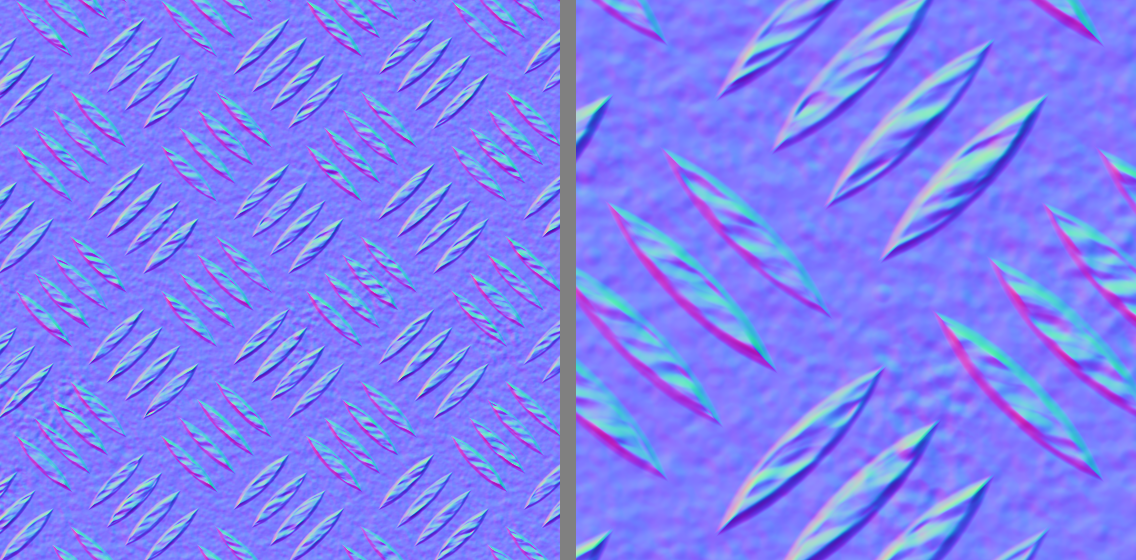
Left, the full canvas; right, a detail of the centre.
Reproduce this texture map procedurally as a WebGL 2 fragment shader.

```glsl
#version 300 es
precision highp float;

#define REPEATS 3.86
#define PHASE vec2(0.492, 0.854)
#define BARS_PER_GROUP 4.0
#define BAR_HALF_LENGTH 0.352
#define BAR_HALF_WIDTH 0.059
#define BAR_HEIGHT 0.022
#define STREAK_HEIGHT 0.0165
#define GRAIN_HEIGHT 0.0037
#define UPWARD_LEAN 0.25
#define RED_SLOPE 0.8
#define SAMPLE_STEP 0.006

uniform vec2 u_resolution;
out vec4 fragColor;

vec3 hash3(vec2 cell) {
    vec3 h = fract(cell.xyx * vec3(0.1031, 0.1030, 0.0973));
    h += dot(h, h.yxz + 33.33);
    return fract((h.xxy + h.yzz) * h.zyx);
}

// Cellular noise: one smooth bump or dent scattered in every cell
float bumps(vec2 p) {
    vec2 base = floor(p);
    float sum = 0.0;
    for (int j = -1; j <= 1; j++) {
        for (int i = -1; i <= 1; i++) {
            vec2 cell = base + vec2(i, j);
            vec3 rnd = hash3(cell);
            vec2 d = p - cell - rnd.xy;
            float falloff = max(1.0 - dot(d, d), 0.0);
            sum += (2.0 * rnd.z - 1.0) * falloff * falloff;
        }
    }
    return sum;
}

// Broad unevenness from layered sines
float undulation(vec2 p) {
    float sum = 0.0;
    float amplitude = 0.002;
    for (int i = 0; i < 4; i++) {
        p = mat2(0.8, 0.6, -0.6, 0.8) * p * 1.9 + 2.3;
        sum += amplitude * sin(p.x + sin(p.y * 1.3)) * sin(p.y);
        amplitude *= 0.55;
    }
    return sum;
}

float ground(vec2 p, float roughness) {
    float grain = bumps(p * vec2(18.0, 21.0)) + 0.5 * bumps(p * 42.0 + 9.0);
    float pits = bumps(p * 31.0 + 40.0);
    return undulation(p) + GRAIN_HEIGHT * (grain + 1.4 * roughness * pits);
}

// x: height, y: mask of the bar interior
vec2 surface(vec2 p, float roughness) {
    // Diagonal lattice whose groups alternate in direction
    vec2 lattice = vec2(p.x + p.y, p.x - p.y);
    vec2 group = floor(lattice + 0.5);
    vec2 local = lattice - group;
    bool rising = mod(group.x + group.y, 2.0) > 0.5;
    vec2 bar = rising ? vec2(local.x, -local.y) : local.yx;

    // Parallel bars within the group
    float index = floor(bar.y * BARS_PER_GROUP);
    float across = (bar.y * BARS_PER_GROUP - index - 0.5) / BARS_PER_GROUP;
    vec3 wear = hash3(group * 7.0 + index * vec2(1.0, 3.0) + 50.0);

    // Lens outline with pointed ends
    float along = abs(bar.x) / BAR_HALF_LENGTH;
    float width = BAR_HALF_WIDTH * mix(0.86, 1.1, wear.x);
    float edge = width * (1.0 - pow(along, 2.3)) - abs(across);
    float body = smoothstep(-0.018, 0.022, edge);
    float interior = smoothstep(-0.002, 0.02, edge);

    // Short slanted streaks worn into the raised metal
    float slant = rising ? -0.4 : 0.25;
    vec2 streakPos = vec2(p.x * 13.0, (p.y + slant * p.x) * 35.0);
    float streaks = bumps(streakPos) * mix(0.75, 1.2, wear.z);

    float height = ground(p, roughness);
    height += body * (BAR_HEIGHT * mix(0.75, 1.15, wear.y) - 0.03 * across);
    height += interior * STREAK_HEIGHT * streaks;
    return vec2(height, interior);
}

void main() {
    vec2 p = gl_FragCoord.xy / u_resolution * REPEATS - PHASE;
    float roughness = smoothstep(0.5, 0.9, bumps(p * 2.6 + 3.0));

    // Slopes by forward differences
    vec2 here = surface(p, roughness);
    float right = surface(p + vec2(SAMPLE_STEP, 0.0), roughness).x;
    float above = surface(p + vec2(0.0, SAMPLE_STEP), roughness).x;
    vec2 slope = (vec2(right, above) - here.x) / SAMPLE_STEP;

    // Tangent-space normal with a mirrored red axis
    vec2 tilt = vec2(RED_SLOPE * slope.x, -slope.y - 0.03);
    tilt.y += UPWARD_LEAN * here.y;
    vec3 normal = normalize(vec3(tilt, 1.0));
    fragColor = vec4(normal * 0.5 + 0.5, 1.0);
}
```
